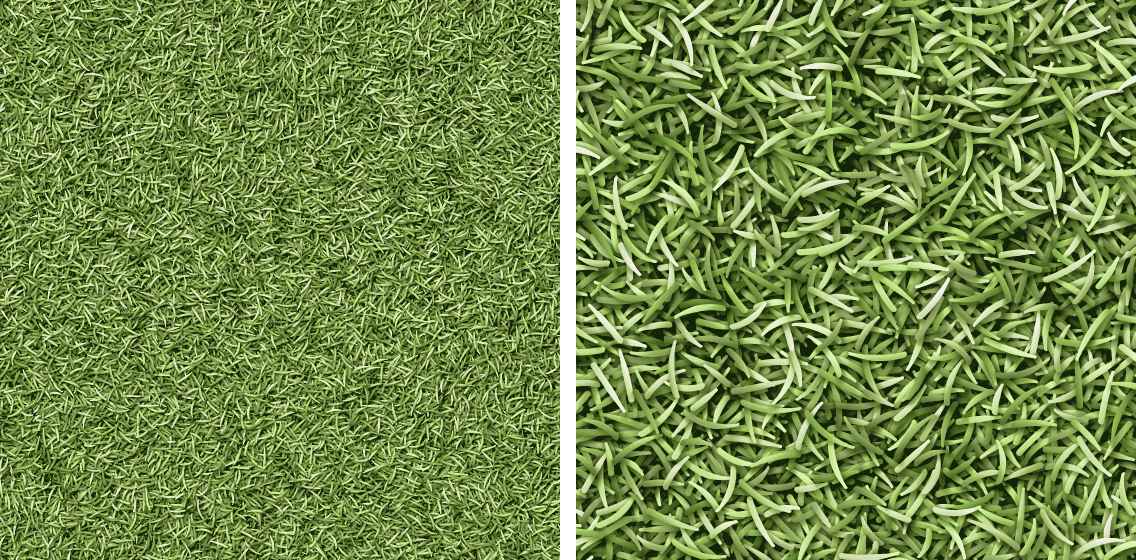
Left, the full canvas; right, a detail of the centre.
Reproduce this texture procedurally as a Shadertoy shader.

```glsl
// Dense lawn seen from above: short, thin, curved blades stacked from dark soil to sunlit tips.

// Sizes in units of canvas height
const int   LAYERS       = 14;
const float CELL         = 0.019;
const float HALF_MIN     = 0.008;
const float HALF_MAX     = 0.017;
const float BLADE_RADIUS = 0.0019;
const float SHADOW_REACH = 0.0042;
const vec2  SUN_OFFSET   = vec2(0.0011, -0.0016);
const float CLUMP_SIZE   = 0.042;

// Shape and light
const float ANGLE_SPREAD = 2.7;
const float BEND         = 0.24;
const float SHADOW       = 0.43;
const float BASE_TONE    = 0.14;
const float HEIGHT_TONE  = 0.52;
const float BLADE_TONE   = 0.50;
const float TIP_TONE     = 0.32;
const float SIDE_TONE    = 0.10;
const float CLUMP_TONE   = 0.16;
const float CONTRAST     = 1.15;

// Palette from deep shade to lit tips
const vec3 SOIL  = vec3(0.08, 0.14, 0.03);
const vec3 SHADE = vec3(0.24, 0.33, 0.11);
const vec3 GREEN = vec3(0.38, 0.49, 0.19);
const vec3 DUSTY = vec3(0.53, 0.63, 0.35);
const vec3 FRESH = vec3(0.61, 0.73, 0.36);
const vec3 LIT   = vec3(0.78, 0.88, 0.60);
const vec3 GLINT = vec3(0.90, 0.95, 0.80);
const vec3 HUE_SHIFT = vec3(0.10, -0.02, 0.30);

vec3 hash3(vec3 p) {
    p = fract(p * vec3(0.1031, 0.1030, 0.0973));
    p += dot(p, p.yxz + 33.33);
    return fract((p.xxy + p.yxx) * p.zyx);
}

// Slowly turning growth direction
float flowAngle(vec2 p) {
    return 0.35 + 0.35 * sin(5.0 * p.x + 3.0 * sin(4.0 * p.y))
                + 0.30 * sin(9.0 * p.y - 4.0 * p.x + 1.7);
}

// Distance to the nearest scattered clump centre, in clump units
float clumpDistance(vec2 p) {
    vec2 id = floor(p);
    float nearest = 2.0;
    for (int y = -1; y <= 1; y++)
    for (int x = -1; x <= 1; x++) {
        vec2 c = id + vec2(x, y);
        nearest = min(nearest, length(c + hash3(vec3(c, 71.0)).xy - p));
    }
    return nearest;
}

float ramp(float a, float b, float t) { return clamp((t - a) / (b - a), 0.0, 1.0); }

vec3 grassColor(float t) {
    vec3 c = mix(SOIL, SHADE, ramp(0.05, 0.215, t));
    c = mix(c, GREEN, ramp(0.215, 0.44, t));
    c = mix(c, DUSTY, ramp(0.44, 0.64, t));
    c = mix(c, FRESH, ramp(0.64, 0.80, t));
    c = mix(c, LIT, ramp(0.80, 0.95, t));
    return mix(c, GLINT, ramp(1.0, 1.25, t));
}

// Signed distance to a curved, tapered blade; q.x runs from root to tip
float bladeDistance(vec2 q, float halfLen, float bend) {
    float s = q.x / halfLen;
    q.y -= bend * halfLen * (s * s - 0.4);
    float radius = BLADE_RADIUS * (1.0 - 0.5 * smoothstep(0.0, 1.0, s));
    q.x -= clamp(q.x, -halfLen, halfLen);
    return length(q) - radius;
}

// Paint one layer over ink = (tone, hue)
vec2 paintLayer(vec2 ink, vec2 uv, int layer, float pixel) {
    float height = float(layer + 1) / float(LAYERS);
    vec2 shift = hash3(vec3(float(layer), 5.0, 9.0)).xy;
    vec2 grid = uv / CELL + shift;
    vec2 id = floor(grid);
    for (int y = -1; y <= 1; y++)
    for (int x = -1; x <= 1; x++) {
        vec2 cell = id + vec2(x, y);
        vec3 place = hash3(vec3(cell, float(layer) + 11.0));
        vec3 look = hash3(vec3(cell, float(layer) + 47.0));
        vec2 root = (cell + place.xy - shift) * CELL;

        float angle = flowAngle(root) + (place.z - 0.5) * ANGLE_SPREAD;
        vec2 dir = vec2(cos(angle), sin(angle)) * (look.z < 0.4 ? -1.0 : 1.0);
        mat2 toBlade = mat2(dir.x, -dir.y, dir.y, dir.x);
        float halfLen = mix(HALF_MIN, HALF_MAX, look.x);
        float bend = BEND * (2.0 * fract(look.x * 7.0) - 1.0);

        vec2 q = toBlade * (uv - root);
        vec2 qShadow = toBlade * (uv - root - SUN_OFFSET);
        float shade = 1.0 - smoothstep(-BLADE_RADIUS, SHADOW_REACH, bladeDistance(qShadow, halfLen, bend));
        ink.x *= 1.0 - SHADOW * shade;

        float cover = clamp(0.5 - bladeDistance(q, halfLen, bend) / pixel, 0.0, 1.0);
        float tone = BASE_TONE + HEIGHT_TONE * height + BLADE_TONE * look.y
                   + TIP_TONE * 0.5 * clamp(q.x / halfLen, -1.0, 1.0)
                   + SIDE_TONE * clamp(q.y / BLADE_RADIUS, -1.0, 1.0) * sign(dir.x);
        ink = mix(ink, vec2(tone, fract(look.y * 13.0) - 0.5), cover);
    }
    return ink;
}

void mainImage(out vec4 fragColor, in vec2 fragCoord) {
    vec2 uv = fragCoord / iResolution.y;
    vec2 ink = vec2(0.1, 0.0);
    for (int i = 0; i < LAYERS; i++) ink = paintLayer(ink, uv, i, 1.0 / iResolution.y);

    // Dark gaps between clumps
    float gap = smoothstep(0.25, 0.95, clumpDistance(uv / CLUMP_SIZE));
    float tone = (ink.x - CLUMP_TONE * gap - 0.5) * CONTRAST + 0.5;
    vec3 color = grassColor(tone) * (1.0 + HUE_SHIFT * ink.y);
    fragColor = vec4(clamp(color, 0.0, 1.0), 1.0);
}
```
